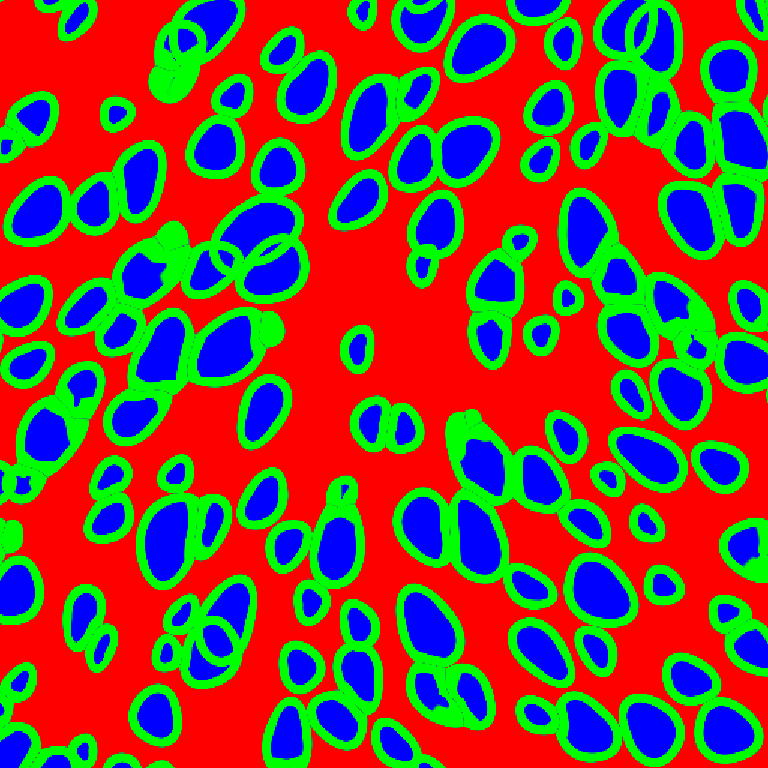
This pattern is drawn by a three.js fragment shader. Its source:

```glsl
// Scattered oval cells with blue cores and green rims on a red ground.
// Ellipses sit on a jittered grid, lean along a slowly turning direction,
// flatten where they touch, and now and then overlap with both rims showing.

varying vec2 vUv;

const vec3 GROUND = vec3(1.0, 0.0, 0.0);
const vec3 RIM    = vec3(0.0, 1.0, 0.0);
const vec3 CORE   = vec3(0.0, 0.0, 1.0);

const float GRID       = 12.0;             // cell sites across the canvas
const float JITTER     = 0.80;             // site scatter, in grid steps
const float EMPTY      = 0.12;             // share of sites left bare
const float OVERLAP    = 0.16;             // share of cells drawn unclipped
const vec2  HALF_WIDTH = vec2(0.019, 0.042);
const vec2  STRETCH    = vec2(1.12, 1.70); // length over width
const float RIM_WIDTH  = 0.0120;
const float WOBBLE     = 0.055;            // unevenness of the outline
const float LEAN_START = 0.95;             // radians, upper left
const float LEAN_TURN  = 1.55;             // added towards the lower right
const float LEAN_VARY  = 0.75;
const float STEPS      = 256.0;            // stair steps across the canvas
const float SOFT       = 0.0006;           // half width of the soft edge
const float FAR        = 1.0;

vec2 hash2(vec2 p) {
  vec2 q = vec2(dot(p, vec2(127.1, 311.7)), dot(p, vec2(269.5, 183.3)));
  return fract(sin(q) * 43758.55);
}

// Coordinates that advance in small softened steps.
vec2 stairs(vec2 p) {
  vec2 g = p * STEPS;
  return (floor(g) + smoothstep(0.3, 0.7, fract(g))) / STEPS;
}

// Main direction of the cells at a place on the canvas.
float leanAt(vec2 p) {
  return LEAN_START + LEAN_TURN * smoothstep(0.6, 1.45, p.x + 0.7 * (1.0 - p.y));
}

// Approximate signed distance to a slightly uneven ellipse.
float ovalDistance(vec2 q, vec2 radii, float phase) {
  vec2 n = q / radii;
  float k = length(n);
  float slope = max(length(n / radii), 0.001);
  float a = atan(n.y, n.x + 0.00001);
  float edge = 1.0 + WOBBLE * (sin(3.0 * a + phase) + 0.6 * sin(2.0 * a - 2.3 * phase));
  return max(k, 0.001) * (k - edge) / slope;
}

// Distance to the cell that grows from one grid site.
float cellDistance(vec2 p, vec2 site) {
  vec2 place = hash2(site);
  vec2 form  = hash2(site + 37.0);
  vec2 pose  = hash2(site + 71.0);
  vec2 centre = (site + 0.5 + JITTER * (place - 0.5)) / GRID;
  float angle = leanAt(centre) + LEAN_VARY * (pose.x - 0.5);
  float width = mix(HALF_WIDTH.x, HALF_WIDTH.y, form.x);
  vec2 radii = width * vec2(mix(STRETCH.x, STRETCH.y, form.y), 1.0);
  vec2 along = vec2(cos(angle), sin(angle));
  vec2 q = p - centre;
  vec2 local = vec2(dot(q, along), dot(q, vec2(-along.y, along.x)));
  return ovalDistance(local, radii, 6.2832 * pose.y);
}

float inside(float d) {
  return 1.0 - smoothstep(-SOFT, SOFT, d);
}

void main() {
  vec2 p = stairs(vUv);
  vec2 home = floor(p * GRID);
  float nearest = FAR;
  float second = FAR;
  float loose = FAR;

  // Gather the two nearest touching cells and the nearest overlapping one.
  for (int j = -1; j <= 1; j++) {
    for (int i = -1; i <= 1; i++) {
      vec2 site = home + vec2(float(i), float(j));
      vec2 kind = hash2(site + 113.0);
      if (kind.x < EMPTY) continue;
      float d = cellDistance(p, site);
      if (kind.y < OVERLAP) {
        loose = min(loose, d);
      } else {
        second = min(second, max(nearest, d));
        nearest = min(nearest, d);
      }
    }
  }

  // Touching cells are cut along the line halfway between them.
  float packed = max(nearest, 0.5 * (nearest - second));

  // Rims of both kinds lie above all cores.
  float packedCore = inside(packed + RIM_WIDTH);
  float looseCore = inside(loose + RIM_WIDTH);
  float body = max(inside(packed), inside(loose));
  float rim = max(inside(packed) - packedCore, inside(loose) - looseCore);

  vec3 colour = mix(GROUND, CORE, body);
  colour = mix(colour, RIM, clamp(rim, 0.0, 1.0));
  gl_FragColor = vec4(colour, 1.0);
}
```
